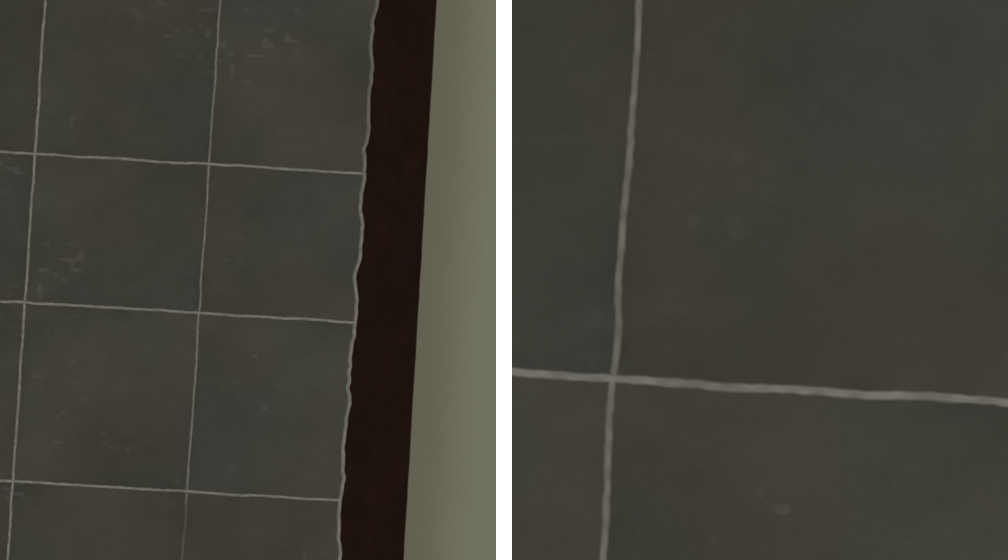
Left: the whole. Right: its middle third, enlarged.
This texture is drawn by a WebGL 1 fragment shader. Its source:

```glsl
precision highp float;
uniform vec2 u_resolution;

const vec3 TILE_DARK = vec3(0.215, 0.213, 0.187);
const vec3 TILE_LIGHT = vec3(0.265, 0.256, 0.225);
const vec3 GROUT = vec3(0.47, 0.455, 0.425);
const vec3 TRIM = vec3(0.115, 0.075, 0.052);
const vec3 WALL_SHADE = vec3(0.385, 0.38, 0.32);
const vec3 WALL_LIGHT = vec3(0.445, 0.445, 0.375);

// Slopes of the joints, in units of the canvas height
const float COLUMN_LEAN = 0.0675;
const float TRIM_LEAN = 0.059;
const float ROW_TILT = 0.06;
const float FLOOR_EDGE = 0.674;
const float TRIM_EDGE = 0.779;

float hash(vec2 p) {
  return fract(sin(dot(p, vec2(127.1, 311.7))) * 43758.5453);
}

float noise(vec2 p) {
  vec2 i = floor(p);
  vec2 f = fract(p);
  f = f * f * (3.0 - 2.0 * f);
  return mix(mix(hash(i), hash(i + vec2(1.0, 0.0)), f.x),
             mix(hash(i + vec2(0.0, 1.0)), hash(i + vec2(1.0, 1.0)), f.x), f.y);
}

float fbm(vec2 p) {
  float sum = 0.0;
  float weight = 0.5;
  for (int i = 0; i < 4; i++) {
    sum += weight * noise(p);
    p = p * 2.03 + 7.3;
    weight *= 0.5;
  }
  return sum / 0.9375;
}

float stroke(float dist, float halfWidth, float soft) {
  return 1.0 - smoothstep(halfWidth - soft, halfWidth + soft, abs(dist));
}

// Rows grow taller toward the bottom
float rowPosition(float k) {
  return 0.271 + 0.24 * k + 0.0267 * k * k;
}

float columnPosition(float k) {
  return 0.081 + 0.3125 * k;
}

vec3 slate(vec2 p, vec2 tile) {
  float cloud = fbm(p * 7.0 + tile * 5.7);
  float grain = fbm(p * vec2(45.0, 60.0)) - 0.5;
  float tone = 0.58 + 1.3 * (cloud - 0.5) + 0.35 * grain + 0.2 * (hash(tile) - 0.5);
  vec3 color = mix(TILE_DARK, TILE_LIGHT, clamp(tone, 0.0, 1.2));
  float warmth = fbm(p * 5.0 + tile * 3.1 + 20.0) - 0.5;
  color += warmth * vec3(0.035, -0.003, -0.018);
  float scuff = smoothstep(0.72, 0.9, noise(p * vec2(70.0, 110.0)))
              * smoothstep(0.55, 0.75, fbm(p * 9.0 + 40.0));
  return color + 0.035 * scuff;
}

vec3 plaster(vec2 p, float distFromTrim) {
  float light = smoothstep(0.0, 0.13, distFromTrim) + 0.25 * (fbm(p * 4.0) - 0.5);
  return mix(WALL_SHADE, WALL_LIGHT, clamp(light, 0.0, 1.0));
}

void main() {
  vec2 p = gl_FragCoord.xy / u_resolution.y;
  p.y = 1.0 - p.y;
  float soft = max(1.0 / u_resolution.y, 0.0013);

  float across = p.x + COLUMN_LEAN * p.y;
  float down = p.y - ROW_TILT * p.x;
  float wobble = 0.0025 * (noise(p * 28.0) - 0.5) + 0.001 * (noise(p * 160.0) - 0.5);
  float wear = 0.7 + 0.4 * noise(p * 130.0);

  // Joints and tile index
  vec2 tile = vec2(0.0);
  float grout = 0.0;
  float grime = 0.0;
  for (int i = 0; i < 3; i++) {
    float k = float(i);
    float d = down - rowPosition(k) + wobble;
    tile.y += step(0.0, d);
    grout = max(grout, 0.9 * stroke(d, 0.0024, soft));
    grime = max(grime, exp(-abs(d) * 90.0));
  }
  for (int i = 0; i < 2; i++) {
    float k = float(i);
    float d = across - columnPosition(k) + wobble;
    float fade = 0.9 - k * (0.15 + 0.4 * smoothstep(0.86, 0.92, p.y));
    tile.x += step(0.0, d);
    grout = max(grout, fade * stroke(d, 0.0023 - 0.0003 * k, soft));
    grime = max(grime, exp(-abs(d) * 90.0));
  }

  // Uneven bead of grout along the trim
  float edge = across - FLOOR_EDGE + 0.009 * (noise(vec2(p.y * 22.0, 3.0)) - 0.5)
             + 0.003 * (noise(vec2(p.y * 75.0, 8.0)) - 0.5);
  float bead = stroke(edge + 0.003, 0.0036, soft * 1.4);
  grout = max(grout, bead * mix(0.6, 0.85, smoothstep(0.2, 0.4, p.y)));

  vec3 color = slate(p, tile) * (1.0 - 0.09 * grime * noise(p * 50.0));
  color = mix(color, GROUT, clamp(grout * wear, 0.0, 1.0));

  // Dark trim, then the wall beyond it
  vec3 trim = TRIM * (0.88 + 0.24 * fbm(p * vec2(60.0, 35.0)));
  color = mix(color, trim, smoothstep(-soft, soft, edge));
  float wallDist = p.x + TRIM_LEAN * p.y - TRIM_EDGE + 0.4 * wobble;
  color = mix(color, plaster(p, wallDist), smoothstep(-soft, soft * 1.5, wallDist));

  color += 0.008 * (noise(p * 300.0) - 0.5);
  gl_FragColor = vec4(color, 1.0);
}
```
